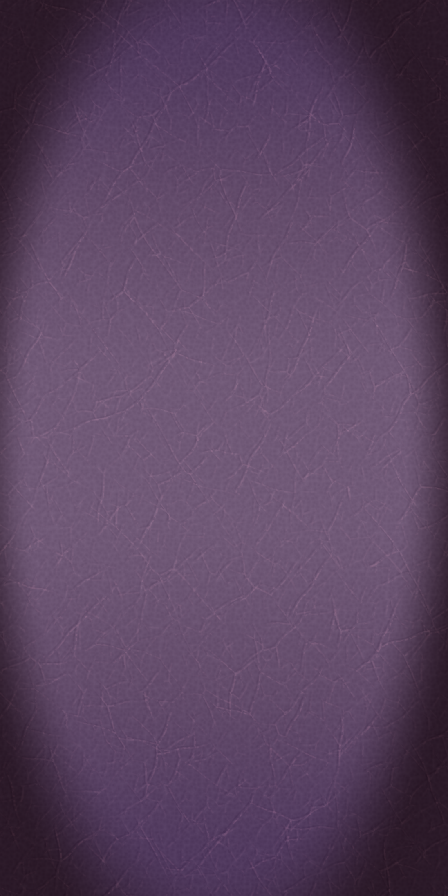
A WebGL 2 fragment shader for this texture:

```glsl
#version 300 es
precision highp float;
// Violet leather under a tall oval glow that fades to dark plum corners.
// A vertical colour ramp is masked by a soft ellipse, then embossed with
// fine slanted, broken veins from stretched cellular noise and a soft grain.

uniform vec2 u_resolution;
out vec4 outColor;

// Glow, in 0..1 canvas coordinates
const vec2 GLOW_CENTER = vec2(0.482, 0.5);
const vec2 GLOW_RADIUS = vec2(0.502, 0.556);
const float FADE_INNER = 0.82;
const float FADE_OUTER = 1.15;

// Colours
const vec3 MAUVE = vec3(0.443, 0.353, 0.470);
const vec3 DUSK = vec3(0.388, 0.296, 0.418);
const vec3 VIOLET = vec3(0.315, 0.225, 0.372);
const vec3 PLUM = vec3(0.168, 0.100, 0.158);
const vec3 VEIN_TINT = vec3(0.130, 0.085, 0.085);

// Leather, in canvas widths
const float LARGE_CELLS = 8.0;
const float MEDIUM_CELLS = 15.0;
const float SMALL_CELLS = 30.0;
const float GRAIN_CELLS = 95.0;
const float BEAD_CELLS = 200.0;
const float VEIN_STRETCH = 0.5;
const float VEIN_WIDTH = 0.0036;
const float VEIN_LIGHT = 0.80;
const float VEIN_SHADE = 0.032;
const float GRAIN_DEPTH = 0.036;
const float SPECK_DEPTH = 0.012;
const vec2 LIGHT_STEP = vec2(0.0045, -0.0030);

vec2 hash2(vec2 cell) {
    vec3 q = fract(cell.xyx * vec3(0.1031, 0.1030, 0.0973));
    q += dot(q, q.yzx + 33.33);
    return fract((q.xx + q.yz) * q.zy);
}

// x: distance to the nearest point, y: to the cell border, zw: border normal
vec4 cellular(vec2 p) {
    vec2 base = floor(p);
    vec2 first = vec2(8.0);
    vec2 second = vec2(9.0);
    for (int y = -1; y <= 1; y++) {
        for (int x = -1; x <= 1; x++) {
            vec2 cell = base + vec2(x, y);
            vec2 r = cell + 0.1 + 0.8 * hash2(cell) - p;
            if (dot(r, r) < dot(first, first)) {
                second = first;
                first = r;
            } else if (dot(r, r) < dot(second, second)) {
                second = r;
            }
        }
    }
    vec2 normal = normalize(second - first);
    return vec4(length(first), dot(0.5 * (first + second), normal), normal);
}

mat2 turn(float angle) {
    float c = cos(angle), s = sin(angle);
    return mat2(c, s, -s, c);
}

// Layered sines bend the veins
vec2 bend(vec2 p) {
    return p + 0.010 * sin(p.yx * vec2(14.0, 11.0) + vec2(0.4, 2.1))
             + 0.002 * sin(p.yx * vec2(67.0, 79.0) + p * 31.0);
}

// Patches where the veins surface
float strands(vec2 p, float scale) {
    float wave = sin(p.x * scale * 2.3 + 2.0 * sin(p.y * scale * 1.7))
               + sin(p.y * scale * 2.9 + 2.0 * sin(p.x * scale * 1.3));
    return smoothstep(-0.9, 1.3, wave);
}

// Cell borders of even width, drawn out along one slanted direction
float veins(vec2 p, float angle, float scale, float width) {
    vec2 stretch = scale * vec2(1.0, VEIN_STRETCH);
    vec4 cell = cellular(turn(angle) * p * stretch);
    float border = cell.y / length(cell.zw * stretch);
    return (1.0 - smoothstep(0.0, width, border)) * strands(p + angle, scale);
}

float relief(vec2 p, float width) {
    vec2 q = bend(p);
    return 0.75 * veins(q, 0.50, LARGE_CELLS, width)
         + 0.60 * veins(q + 3.7, -0.55, LARGE_CELLS * 1.2, width)
         + 0.55 * veins(q + 8.1, 0.75, MEDIUM_CELLS, width)
         + 0.45 * veins(q + 5.3, -0.70, MEDIUM_CELLS * 1.3, width)
         + 0.35 * veins(q + 1.9, 0.35, SMALL_CELLS, width);
}

void main() {
    vec2 uv = gl_FragCoord.xy / u_resolution;
    vec2 p = gl_FragCoord.xy / u_resolution.x;
    float width = max(VEIN_WIDTH, 0.9 / u_resolution.x);

    // Vertical ramp: pale middle, saturated ends
    float away = abs(uv.y - 0.5) * 2.0;
    vec3 leather = mix(MAUVE, DUSK, smoothstep(0.12, 0.64, away));
    leather = mix(leather, VIOLET, smoothstep(0.48, 0.98, away));

    // Oval glow
    float oval = length((uv - GLOW_CENTER) / GLOW_RADIUS);
    float glow = 1.0 - smoothstep(FADE_INNER, FADE_OUTER, oval);
    vec3 color = mix(PLUM, leather, glow);
    float lit = mix(0.6, 1.0, glow);

    // Raised veins, broken into beads, with a faint shadow on one side
    float ridge = relief(p, width);
    float shadow = relief(p + LIGHT_STEP, width);
    vec2 speck = hash2(floor(p * BEAD_CELLS) + 17.0);
    float bead = 0.2 + 0.8 * smoothstep(0.15, 0.85, speck.x);
    color += VEIN_TINT * min(ridge, 1.0) * bead * VEIN_LIGHT * lit;
    color -= VEIN_SHADE * clamp(shadow - ridge, 0.0, 1.0) * lit;

    // Pebbled grain and fine specks
    float pebble = cellular(p * GRAIN_CELLS).x;
    color += (GRAIN_DEPTH * (pebble - 0.45) + SPECK_DEPTH * (speck.y - 0.5)) * lit;

    outColor = vec4(clamp(color, 0.0, 1.0), 1.0);
}
```
